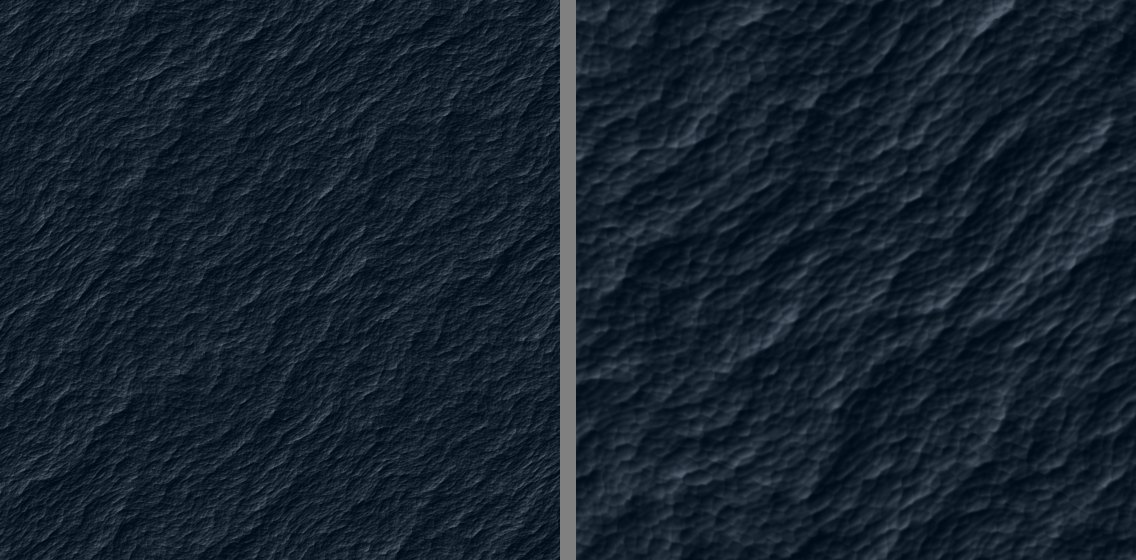
Left: the whole. Right: its middle third, enlarged.
Write a WebGL 2 fragment shader that draws this texture.

```glsl
#version 300 es
precision highp float;
// Dark blue-black rippled stone, lit at a low angle from the upper left.

uniform vec2 u_resolution;
out vec4 fragColor;

vec2 hash2(vec2 p) {
    vec3 q = fract(p.xyx * vec3(0.1031, 0.1030, 0.0973));
    q += dot(q, q.yzx + 33.33);
    return fract((q.xx + q.yz) * q.zy);
}

// Smooth cellular noise: rounded hollows separated by narrow crests.
float hollows(vec2 p) {
    vec2 cell = floor(p);
    vec2 local = p - cell;
    float sum = 0.0;
    for (int y = -1; y <= 1; y++) {
        for (int x = -1; x <= 1; x++) {
            vec2 neighbour = vec2(x, y);
            vec2 offset = neighbour + hash2(cell + neighbour) - local;
            sum += exp(-16.0 * dot(offset, offset));
        }
    }
    return -log(sum) / 16.0;
}

// Layered sines bend the ripples so they do not run straight.
vec2 bend(vec2 p) {
    p += 0.010 * sin(p.yx * vec2(17.0, 13.0) + vec2(0.7, 2.1));
    p += 0.003 * sin(p.yx * vec2(47.0, 39.0) + p.xy * 21.0);
    return p;
}

// Stretched layers, from broad steep swells to short, flatter-lying grain.
float surfaceHeight(vec2 p) {
    float slopes[5] = float[5](0.27, 0.33, 0.55, 0.60, 0.64);
    float height = 0.0;
    float scale = 12.0;
    p = bend(p);
    for (int i = 0; i < 5; i++) {
        float layer = float(i);
        float angle = 0.98 - 0.14 * layer;
        vec2 along = vec2(cos(angle), sin(angle));
        vec2 across = vec2(-along.y, along.x);
        float stretch = 2.1 - 0.2 * layer;
        vec2 q = vec2(dot(p, along) / stretch, dot(p, across)) * scale;
        height += slopes[i] / scale * hollows(q + 17.3 * layer);
        scale *= 2.07;
    }
    return height;
}

void main() {
    vec2 p = gl_FragCoord.xy / u_resolution.y;

    // Slope towards the light, measured over at least one pixel.
    vec2 toLight = vec2(-0.6, 0.8);
    float reach = max(0.001, 0.5 / u_resolution.y);
    float rise = surfaceHeight(p + toLight * reach) - surfaceHeight(p - toLight * reach);
    float facing = clamp(-1.65 * rise / (2.0 * reach), -2.5, 3.2);

    // Shadows compress while lit crests brighten faster.
    float light = 0.27 + 0.25 * facing + 0.04 * facing * facing;
    vec3 shadow = vec3(0.02, 0.07, 0.115);
    vec3 crest = vec3(0.22, 0.27, 0.32);
    vec3 color = shadow + (crest - shadow) * max(light, -0.1);

    fragColor = vec4(color, 1.0);
}
```
